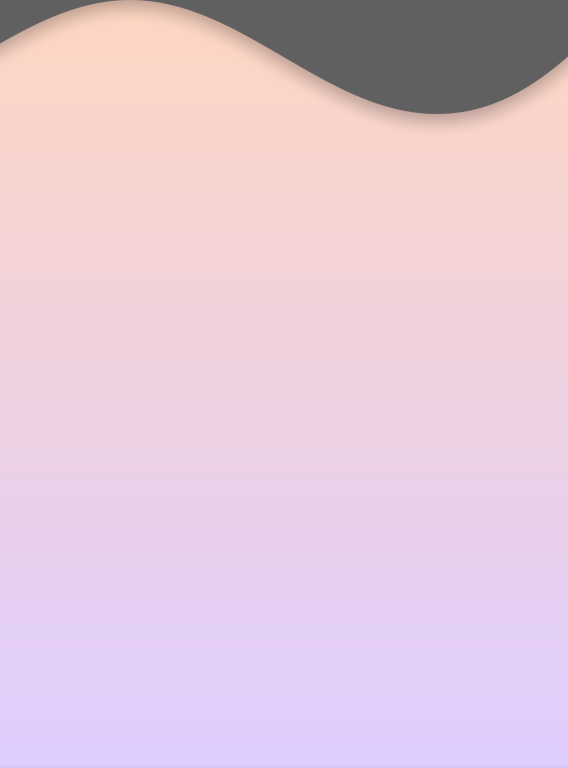
Give the GLSL for this background, as a Shadertoy shader.

```glsl
// A soft peach-to-lavender backdrop beneath a grey wavy header.
// The header edge is a cosine with a steeper right end; its distance
// estimate drives both the smooth edge and a soft shadow dropped below it.

const float PI = 3.14159265;
const vec3 PEACH = vec3(0.995, 0.838, 0.757);
const vec3 LAVENDER = vec3(0.873, 0.804, 1.0);
const vec3 HEADER_GREY = vec3(0.378);

// Depth of the header edge below the top, in canvas heights
float waveDepth(float x, float crestX, float halfPeriod, float amplitude) {
    float wave = amplitude * (1.0 - cos(PI * (x - crestX) / halfPeriod));
    float pastTrough = max(x - crestX - halfPeriod, 0.0);
    return wave - 1.44 * pastTrough * pastTrough * pastTrough;
}

float headerEdge(float x) {
    return waveDepth(x, 0.229, 0.5405, 0.0742);
}

// Signed distance to the edge, positive below it, in canvas heights
float edgeDistance(vec2 p, float aspect, float drop) {
    float stepX = 0.002;
    float rise = headerEdge(p.x + stepX) - headerEdge(p.x - stepX);
    float slope = rise / (2.0 * stepX * aspect);
    return (p.y - headerEdge(p.x) - drop) / sqrt(1.0 + slope * slope);
}

float softShadow(float distance, float blur, float strength) {
    return strength * (1.0 - smoothstep(-blur, blur, distance));
}

void mainImage(out vec4 fragColor, in vec2 fragCoord) {
    vec2 uv = fragCoord / iResolution.xy;
    vec2 p = vec2(uv.x, 1.0 - uv.y);
    float aspect = iResolution.x / iResolution.y;
    float pixel = 1.0 / iResolution.y;

    // Vertical gradient
    vec3 color = mix(PEACH, LAVENDER, p.y);

    // Shadow under the header and a faint one along the bottom
    color *= 1.0 - softShadow(edgeDistance(p, aspect, 0.008), 0.024, 0.3);
    color *= 1.0 - softShadow(uv.y, 0.007, 0.1);

    // Header
    float edge = edgeDistance(p, aspect, 0.0);
    float header = 1.0 - smoothstep(-0.7 * pixel, 0.7 * pixel, edge);
    color = mix(color, HEADER_GREY, header);

    fragColor = vec4(color, 1.0);
}
```
